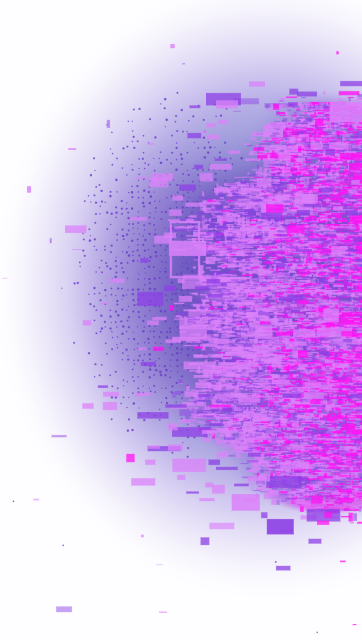
A Shadertoy shader for this background:

```glsl
#define DOT_CELL 0.0085
#define DOT_DENSITY 0.75
#define RIBBONS 7
#define RIBBON_GAP 0.077
#define RIBBON_TOP 0.69
#define COARSE_LAYERS 5
#define FINE_LAYERS 11
#define DEBRIS_DENSITY 0.16

const vec3 PAPER = vec3(0.995, 0.993, 1.0);
const vec3 LAVENDER = vec3(0.76, 0.71, 0.92);
const vec3 INDIGO = vec3(0.42, 0.34, 0.75);
const vec3 SLATE = vec3(0.53, 0.57, 0.82);
const vec3 VIOLET = vec3(0.55, 0.25, 0.90);
const vec3 ORCHID = vec3(0.86, 0.51, 0.98);
const vec3 MAGENTA = vec3(1.0, 0.08, 0.96);

float hash(vec2 p) {
    vec3 q = fract(vec3(p.xyx) * vec3(0.1031, 0.1030, 0.0973));
    q += dot(q, q.yzx + 33.33);
    return fract((q.x + q.y) * q.z);
}

// Smooth ramp that also accepts descending edges
float ramp(float a, float b, float x) {
    float t = clamp((x - a) / (b - a), 0.0, 1.0);
    return t * t * (3.0 - 2.0 * t);
}

float cover(float d) {
    float px = 0.75 / iResolution.y;
    return ramp(px, -px, d);
}

float box(vec2 p, vec2 halfSize) {
    vec2 d = abs(p) - halfSize;
    return max(d.x, d.y);
}

// Left border of the fractured mass at height y
float border(float y) {
    return 0.285 + 0.115 * ramp(0.69, 0.75, y) + 0.17 * ramp(0.35, 0.17, y)
         + 0.018 * sin(y * 47.0);
}

float massAt(vec2 p) {
    float b = border(p.y);
    return ramp(b - 0.015, b + 0.09, p.x) * ramp(0.18, 0.25, p.y) * ramp(0.86, 0.82, p.y);
}

float debrisAt(vec2 p) {
    float b = border(p.y);
    return ramp(b - 0.2, b + 0.02, p.x) * ramp(0.10, 0.2, p.y) * ramp(0.92, 0.84, p.y);
}

// One grid of random bars: x = coverage, y = tint
vec2 bars(vec2 p, vec2 size, float seed, bool debris) {
    vec2 q = p / size;
    float row = floor(q.y);
    float shift = 7.0 * hash(vec2(row, seed));
    q.x += shift;
    vec2 id = floor(q);
    vec2 centre = (id + 0.5 - vec2(shift, 0.0)) * size;
    float chance = debris ? DEBRIS_DENSITY * debrisAt(centre) : 0.58 * massAt(centre);
    float wide = hash(id + seed * 3.1), tall = hash(id + seed * 5.7 + 40.0);
    vec2 halfSize = 0.5 * size * vec2(0.35 + 0.75 * wide, 0.25 + 0.6 * tall);
    float on = step(hash(id + seed * 17.0 + 9.0), chance);
    float d = box((fract(q) - 0.5) * size, halfSize);
    return vec2(on * cover(d), hash(id + seed * 2.3 + 71.0));
}

vec3 tintOf(float t, float x) {
    vec3 c = mix(VIOLET, ORCHID, step(0.3, t));
    return mix(c, MAGENTA, step(0.97 - 0.3 * ramp(0.36, 0.57, x), t));
}

vec3 drawBars(vec3 col, vec2 p, int first, int last) {
    for (int i = first; i < last; i++) {
        float k = float(i), s = pow(0.8, k);
        vec2 size = vec2(0.11, 0.03) * s;
        if (i % 4 == 3) size = vec2(0.007, 0.05 * s);
        vec2 b = bars(p, size, k + 1.0, false);
        col = mix(col, tintOf(b.y, p.x), b.x * (0.45 + 0.4 * b.y));
    }
    return col;
}

// Soft curved bands, each an ellipse opening to the right
vec3 drawRibbons(vec3 col, vec2 p) {
    for (int i = 0; i < RIBBONS; i++) {
        float k = float(i), y = RIBBON_TOP - RIBBON_GAP * k;
        float tip = border(y) + 0.04 * hash(vec2(k, 3.0));
        vec2 r = vec2(0.62 - tip, 0.026 + 0.016 * hash(vec2(k, 8.0)));
        float bend = 0.10 * (p.x - 0.4) * sin(k * 2.1 + 0.7) + 0.005 * sin(p.x * 24.0 + k * 2.0);
        vec2 q = (p - vec2(0.62, y + bend)) / r;
        float e = length(q);
        float streak = 0.5 + 0.5 * sin(e * 11.0 + q.y * 3.0 + k * 2.0 + sin(p.x * 19.0));
        float hot = ramp(0.37, 0.56, p.x) * ramp(0.2, 0.9, 0.5 + 0.5 * sin(q.y * 3.5 + k * 1.7));
        vec3 c = mix(mix(INDIGO, VIOLET, 0.35), ORCHID, streak);
        c = mix(c, MAGENTA, 0.85 * hot);
        col = mix(col, c, ramp(1.06, 0.84, e) * (0.45 + 0.35 * streak));
    }
    return col;
}

void mainImage(out vec4 fragColor, in vec2 fragCoord) {
    vec2 p = fragCoord / iResolution.y;

    // Halo
    float d = length((p - vec2(0.42, 0.55)) / vec2(0.36, 0.41));
    vec3 col = mix(PAPER, LAVENDER, ramp(1.2, 0.62, d));
    vec3 core = mix(INDIGO, SLATE, ramp(0.12, 0.28, abs(p.y - 0.55)));
    col = mix(col, core, ramp(0.9, 0.28, d));

    // Dust
    vec2 cell = floor(p / DOT_CELL);
    float spread = length(((cell + 0.5) * DOT_CELL - vec2(0.27, 0.57)) / vec2(0.17, 0.29));
    vec2 jitter = 0.25 + 0.5 * vec2(hash(cell), hash(cell + 57.0));
    float radius = DOT_CELL * mix(0.09, 0.23, hash(cell + 23.0));
    float dotShape = cover(length((fract(p / DOT_CELL) - jitter) * DOT_CELL) - radius);
    float dotOn = step(hash(cell + 91.0), DOT_DENSITY * ramp(1.1, 0.4, spread));
    col = mix(col, vec3(0.40, 0.22, 0.78), 0.8 * dotShape * dotOn);

    // Fractured mass
    col = mix(col, mix(INDIGO, VIOLET, 0.45), 0.55 * massAt(p));
    col = drawBars(col, p, 0, COARSE_LAYERS);
    col = drawRibbons(col, p);
    col = drawBars(col, p, COARSE_LAYERS, FINE_LAYERS);

    // Loose debris
    for (int i = 0; i < 3; i++) {
        vec2 b = bars(p, vec2(0.055, 0.026) / (1.0 + 0.6 * float(i)), 30.0 + float(i), true);
        col = mix(col, tintOf(b.y, p.x), 0.75 * b.x);
    }

    // Larger blocks and the open frame
    float frame = abs(box(p - vec2(0.289, 0.61), vec2(0.022, 0.043))) - 0.0018;
    float bar = box(p - vec2(0.293, 0.612), vec2(0.029, 0.012));
    float blocks = min(box(p - vec2(0.384, 0.215), vec2(0.022, 0.013)),
                       box(p - vec2(0.545, 0.825), vec2(0.03, 0.016)));
    col = mix(col, ORCHID, 0.85 * cover(min(min(frame, bar), blocks)));
    float dark = box(p - vec2(0.438, 0.177), vec2(0.021, 0.012));
    col = mix(col, VIOLET, 0.9 * cover(dark));
    fragColor = vec4(col, 1.0);
}
```
